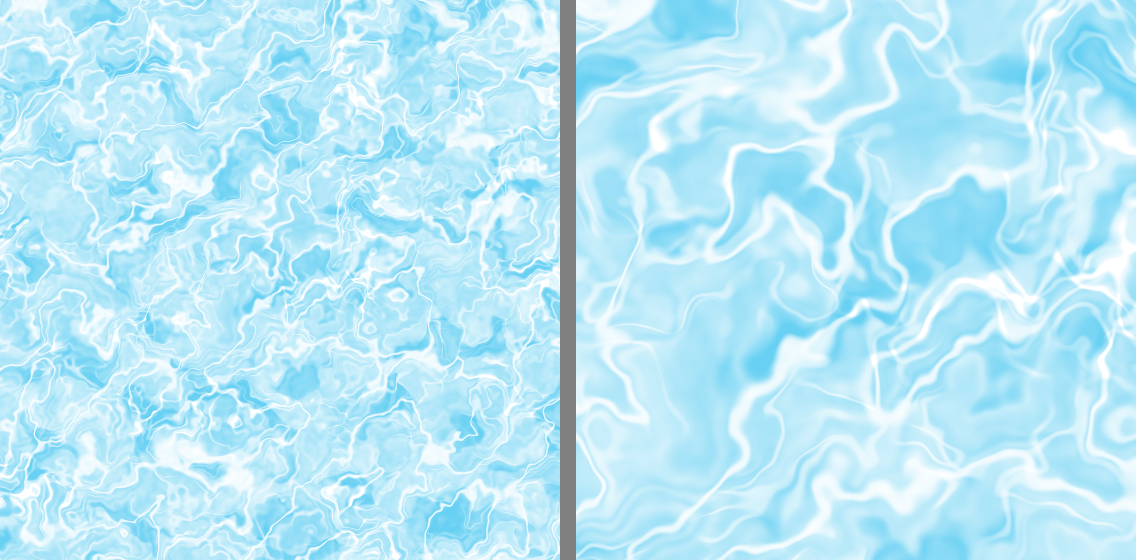
Left: the whole. Right: its middle third, enlarged.
A WebGL 2 fragment shader for this texture:

```glsl
#version 300 es
precision highp float;

uniform vec2 u_resolution;
out vec4 fragColor;

vec2 gradient(vec2 cell) {
    float h = fract(sin(dot(cell, vec2(127.1, 311.7))) * 43758.5);
    return vec2(cos(h * 6.2832), sin(h * 6.2832));
}

// Gradient noise, roughly -0.7 to 0.7
float noise(vec2 p) {
    vec2 i = floor(p), f = fract(p);
    vec2 u = f * f * f * (f * (f * 6.0 - 15.0) + 10.0);
    float a = dot(gradient(i), f);
    float b = dot(gradient(i + vec2(1, 0)), f - vec2(1, 0));
    float c = dot(gradient(i + vec2(0, 1)), f - vec2(0, 1));
    float d = dot(gradient(i + vec2(1, 1)), f - vec2(1, 1));
    return mix(mix(a, b, u.x), mix(c, d, u.x), u.y);
}

vec2 noise2(vec2 p) {
    return vec2(noise(p), noise(p + vec2(37.2, 17.9)));
}

float fbm(vec2 p) {
    float sum = 0.0, amplitude = 1.0;
    for (int i = 0; i < 4; i++) {
        sum += amplitude * noise(p);
        p = mat2(1.6, 1.2, -1.2, 1.6) * p + 7.3;
        amplitude *= 0.55;
    }
    return sum;
}

// Bright filament along the zero contour of the noise
float filament(vec2 p, float width) {
    return 1.0 - smoothstep(width * 0.15, width, abs(noise(p)));
}

void main() {
    vec2 p = gl_FragCoord.xy / u_resolution.y * 10.0 + 3.0;

    // Refraction of the surface
    vec2 q = p + 0.65 * noise2(p * 1.1) + 0.28 * noise2(p * 2.7 + 5.0);
    q += 0.1 * noise2(p * 6.0 + 11.0);
    vec2 slanted = vec2((q.x + q.y) * 0.46, (q.y - q.x) * 0.85);

    // Soft water body with concentric ripples
    float light = 0.54 + 0.26 * fbm(q * vec2(0.9, 1.5) + 21.0);
    float swell = noise(slanted * 1.1 + 40.0);
    light += 0.07 * sin(swell * 26.0 + 3.0 * noise(q * 1.3));

    // Deep blue facets, flattened horizontally
    float facet = noise(q * vec2(0.95, 1.5) + 63.0) + 0.35 * noise(q * vec2(1.8, 3.2) + 9.0);
    light -= 0.35 * smoothstep(0.1, 0.27, facet);

    // Pale glints inside the facets
    float glint = filament(q * vec2(1.1, 2.6) + 81.0, 0.07);
    light += 0.24 * glint * smoothstep(-0.1, 0.2, noise(p * 1.7 + 33.0));

    // Net of caustics, swelling from threads to broad flares
    float flare = smoothstep(0.0, 0.45, noise(p * 0.9 + 52.0));
    float net = filament(slanted * 1.1 + 14.0, 0.06 + 0.14 * flare);
    float threads = filament(slanted * vec2(1.7, 1.5) + 70.0, 0.08);
    threads *= smoothstep(-0.25, 0.2, noise(p * 1.2 + 90.0));
    light = mix(light, 0.98, 0.85 * net);
    light = mix(light, 0.92, 0.65 * threads);

    // Crinkled patches of fine sparkle
    float busy = smoothstep(0.0, 0.35, noise(p * 0.8 + 28.0));
    float crinkle = filament(q * vec2(2.6, 3.4) + 45.0, 0.16);
    light += busy * (0.32 * crinkle - 0.12);
    light += 0.07 * noise(p * 9.0);

    vec3 color = mix(vec3(0.39, 0.81, 0.95), vec3(1.0), clamp(light, 0.03, 1.0));
    fragColor = vec4(color, 1.0);
}
```
